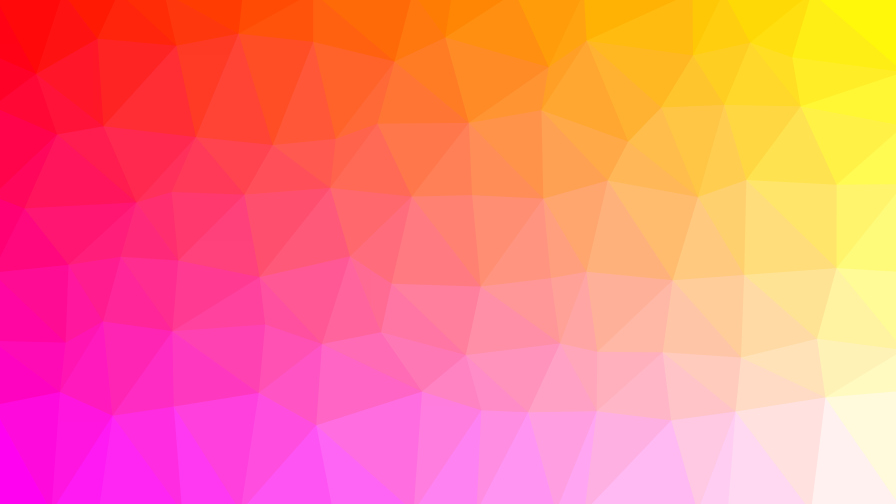
Give the GLSL for this background, as a Shadertoy shader.

```glsl
const vec2 CANVAS = vec2(16.0 / 9.0, 1.0);
const vec2 GRID_ORIGIN = vec2(0.093, 0.185);
const vec2 GRID_STEP = vec2(0.139, 0.1415);
const vec2 GRID_COUNT = vec2(12.0, 6.0);
const vec2 JITTER = vec2(0.72, 0.58);
const float BORDER = 0.015;

vec2 hash2(vec2 p) {
    vec3 q = fract(p.xyx * vec3(0.1031, 0.1030, 0.0973));
    q += dot(q, q.yzx + 33.33);
    return fract((q.xx + q.yz) * q.zy);
}

// Jittered lattice point; the outer ring is held just beyond the canvas
vec2 meshVertex(vec2 id, vec2 jitter) {
    vec2 offset = (hash2(id + 17.0) - 0.5) * jitter;
    vec2 point = GRID_ORIGIN + (id + offset) * GRID_STEP;
    point = mix(point, vec2(-BORDER), lessThan(id, vec2(0.0)));
    return mix(point, CANVAS + BORDER, greaterThanEqual(id, GRID_COUNT));
}

// Red, yellow, magenta and white corners
vec3 cornerGradient(vec2 p) {
    vec2 t = clamp(p / CANVAS, 0.0, 1.0);
    return vec3(1.0, t.x, 1.0 - t.y);
}

// Distance to the right of the directed edge from a to b
float edgeDistance(vec2 p, vec2 a, vec2 b) {
    vec2 along = normalize(b - a);
    vec2 rel = p - a;
    return rel.x * along.y - rel.y * along.x;
}

// Flat colour weighted by coverage of a counter-clockwise triangle
vec4 facet(vec2 p, vec2 a, vec2 b, vec2 c, float pixel) {
    float dist = max(edgeDistance(p, a, b),
                 max(edgeDistance(p, b, c), edgeDistance(p, c, a)));
    float coverage = clamp(0.5 - dist / pixel, 0.0, 1.0);
    return vec4(cornerGradient((a + b + c) / 3.0), 1.0) * coverage;
}

// Split one lattice cell along its shorter diagonal
vec4 cellFacets(vec2 p, vec2 id, vec2 jitter, float pixel) {
    vec2 a = meshVertex(id, jitter);
    vec2 b = meshVertex(id + vec2(1.0, 0.0), jitter);
    vec2 c = meshVertex(id + vec2(1.0, 1.0), jitter);
    vec2 d = meshVertex(id + vec2(0.0, 1.0), jitter);
    if (distance(a, c) < distance(b, d)) {
        return facet(p, a, b, c, pixel) + facet(p, a, c, d, pixel);
    }
    return facet(p, a, b, d, pixel) + facet(p, b, c, d, pixel);
}

void mainImage(out vec4 fragColor, in vec2 fragCoord) {
    vec2 p = fragCoord / iResolution.xy * CANVAS;
    float pixel = 1.0 / iResolution.y;
    vec2 lastCell = GRID_COUNT - 1.0;
    vec2 home = clamp(floor((p - GRID_ORIGIN) / GRID_STEP), vec2(-1.0), lastCell);

    // A faint smooth base fills any hairline gap
    vec4 sum = vec4(cornerGradient(p), 1.0) * 0.001;
    for (int y = -1; y <= 1; y++) {
        for (int x = -1; x <= 1; x++) {
            vec2 id = home + vec2(x, y);
            bool inside = all(greaterThanEqual(id, vec2(-1.0)))
                       && all(lessThanEqual(id, lastCell));
            if (inside) sum += cellFacets(p, id, JITTER, pixel);
        }
    }
    fragColor = vec4(sum.rgb / sum.a, 1.0);
}
```
